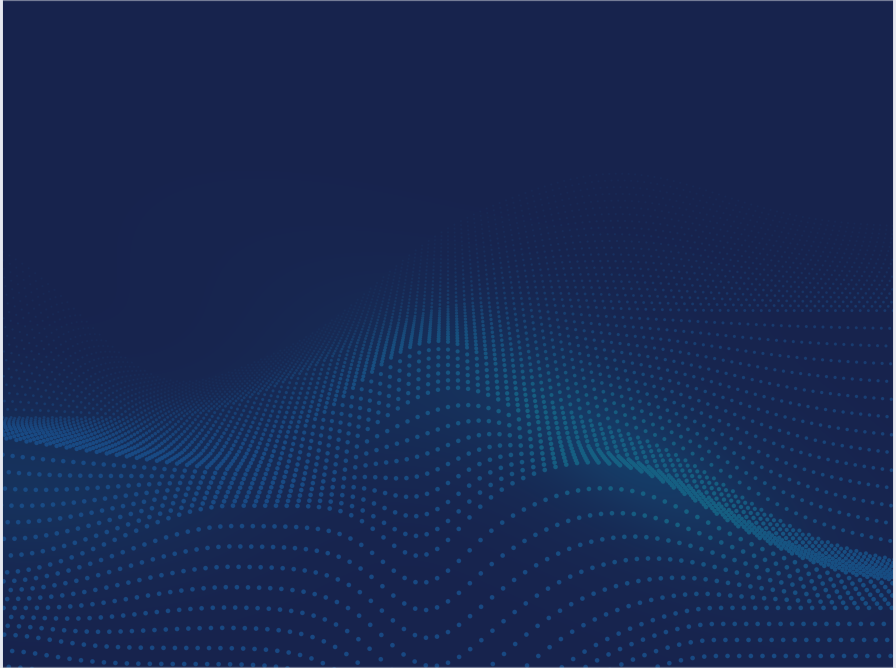
This background is drawn by a Shadertoy shader. Its source:

```glsl
// Dotted wave surface receding into a navy background with soft teal glows.
#define NAVY vec3(0.090, 0.137, 0.302)
#define GLOW_TEAL vec3(0.080, 0.290, 0.460)
#define DOT_BLUE vec3(0.095, 0.310, 0.550)
#define DOT_TEAL vec3(0.080, 0.400, 0.530)
#define FRAME_COLOR vec3(0.900, 0.910, 0.940)
#define DOT_RADIUS vec2(0.0013, 0.0034)
#define DOT_SPACING vec2(0.0072, 0.0132)
#define FRAME_WIDTH 0.0032

const int BANDS = 6;
const int BAND_ROWS[BANDS] = int[BANDS](20, 14, 6, 8, 7, 5);
const float TOTAL_ROWS = 60.0;

float bump(float x, float center, float width) {
    float d = (x - center) / width;
    return exp(-d * d);
}

// Height of the guide curves, from the far edge (0) to the near edge (6)
float guideCurve(int id, float x) {
    if (id == 0) return 0.66 - 0.22 * bump(x, 0.19, 0.14)
        - 0.10 * bump(x, 0.36, 0.11) + 0.08 * bump(x, 0.69, 0.16);
    if (id == 1) return 0.375 + 0.16 * smoothstep(0.18, 0.54, x)
        + 0.012 * bump(x, 0.52, 0.15);
    if (id == 2) return 0.36 - 0.2 * x + 0.22 * bump(x, 0.49, 0.14)
        + 0.11 * bump(x, 0.72, 0.14);
    if (id == 3) return 0.345 - 0.2 * x + 0.17 * bump(x, 0.51, 0.13)
        + 0.09 * bump(x, 0.72, 0.13);
    if (id == 4) return 0.143 + 0.10 * smoothstep(0.0, 0.26, x)
        - 0.08 * bump(x, 0.47, 0.06) + 0.065 * bump(x, 0.66, 0.12)
        - 0.11 * smoothstep(0.7, 1.0, x);
    float front = 0.03 + 0.06 * smoothstep(0.6, 0.8, x)
        - 0.16 * bump(x, 0.5, 0.1) + 0.02 * bump(x, 0.0, 0.08);
    return id == 5 ? front : front - 0.12;
}

// Elliptical falloff, rotated by angle
float glow(vec2 p, vec2 center, vec2 size, float angle) {
    float c = cos(angle), s = sin(angle);
    vec2 d = p - center;
    d = vec2(c * d.x + s * d.y, c * d.y - s * d.x) / size;
    return exp(-dot(d, d));
}

// Coverage of all dots: rows are blends of neighbouring guide curves
float dotCoverage(vec2 uv, float aspect, float pixel) {
    float coverage = 0.0;
    float row = 0.0;
    for (int band = 0; band < BANDS; band++) {
        for (int i = 0; i < BAND_ROWS[band]; i++) {
            float depth = row / TOTAL_ROWS;
            float spacing = mix(DOT_SPACING.x, DOT_SPACING.y, depth);
            float x = 0.5 + round((uv.x - 0.5) / spacing) * spacing;
            float blend = float(i) / float(BAND_ROWS[band]);
            float y = mix(guideCurve(band, x), guideCurve(band + 1, x), blend);

            float radius = mix(DOT_RADIUS.x, DOT_RADIUS.y, smoothstep(0.0, 0.8, depth));
            float dist = length((uv - vec2(x, y)) * vec2(aspect, 1.0));
            float disc = 1.0 - smoothstep(radius - 0.7 * pixel, radius + 0.7 * pixel, dist);
            float strength = mix(0.12, 0.85, smoothstep(0.0, 0.65, depth));
            coverage = max(coverage, disc * strength);
            row += 1.0;
        }
    }
    return coverage;
}

void mainImage(out vec4 fragColor, in vec2 fragCoord) {
    vec2 uv = fragCoord / iResolution.xy;
    float aspect = iResolution.x / iResolution.y;
    float pixel = 1.0 / iResolution.y;
    vec2 p = vec2(uv.x * aspect, uv.y);

    // Background glows
    float core = glow(p, vec2(0.95, 0.31), vec2(0.21, 0.075), -0.55);
    float halo = glow(p, vec2(0.87, 0.34), vec2(0.44, 0.15), -0.45);
    float leftGlow = glow(p, vec2(0.0, 0.28), vec2(0.30, 0.13), -0.1);
    float crest = glow(p, vec2(0.50, 0.38), vec2(0.40, 0.12), 0.3);
    float light = 0.42 * core + 0.24 * halo + 0.35 * leftGlow + 0.15 * crest;
    vec3 color = mix(NAVY, GLOW_TEAL, min(light, 1.0));

    // Dots, tinted teal inside the glow
    vec3 dotColor = mix(DOT_BLUE, DOT_TEAL, clamp(core + 0.6 * halo, 0.0, 1.0));
    color = mix(color, dotColor, dotCoverage(uv, aspect, pixel));

    // Pale side edges and thin lines at top and bottom
    vec2 edge = min(uv, 1.0 - uv) * vec2(aspect, 1.0);
    float sides = 1.0 - smoothstep(-0.5, 0.5, (edge.x - FRAME_WIDTH * aspect) / pixel);
    float lines = 1.0 - smoothstep(-0.5, 0.5, (edge.y - 0.0018) / pixel);
    color = mix(color, FRAME_COLOR, max(sides, 0.45 * lines));

    fragColor = vec4(color, 1.0);
}
```
